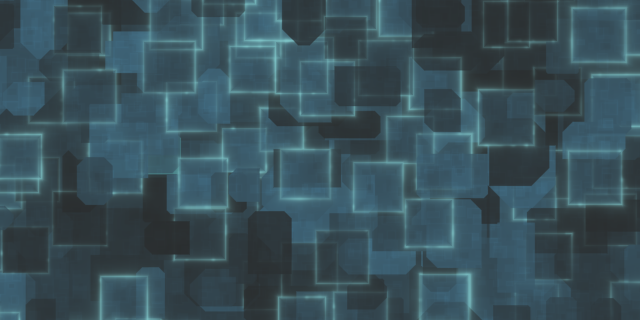
A WebGL 1 fragment shader for this background:

```glsl
precision highp float;
// Layered technological panels: dark and blue boxes with cut corners are
// painted over each other on jittered grids, some of them as glowing square
// frames. Faint small boxes add circuit-like detail inside the lit areas.

uniform vec2 u_resolution;

const vec3 DARK_COLOR = vec3(0.165, 0.180, 0.185);
const vec3 BLUE_COLOR = vec3(0.235, 0.375, 0.450);
const vec3 GLOW_COLOR = vec3(0.500, 0.780, 0.790);
const vec3 ACCENT_COLOR = vec3(0.290, 0.530, 0.520);

const int PANEL_LAYERS = 9;
const int DETAIL_LAYERS = 6;
const float PANEL_CELL_FIRST = 0.32;  // grid pitch, in canvas heights
const float PANEL_CELL_LAST = 0.23;
const float PANEL_CHANCE = 0.68;
const float FRAME_CHANCE_FIRST = 0.15;
const float FRAME_CHANCE_LAST = 0.48;
const float FRAME_HALF = 0.082;
const float ACCENT_CHANCE = 0.015;
const float LINE_WIDTH = 0.0036;
const float HALO_WIDTH = 0.017;
const float DETAIL_STRENGTH = 0.075;

vec4 hash4(vec2 p) {
  vec4 q = fract(p.xyxy * vec4(0.1031, 0.1030, 0.0973, 0.1099));
  q += dot(q, q.wzxy + 33.33);
  return fract((q.xxyz + q.yzzw) * q.zywx);
}

float valueNoise(vec2 p) {
  vec2 cell = floor(p);
  vec2 f = fract(p);
  f = f * f * (3.0 - 2.0 * f);
  float bottom = mix(hash4(cell).x, hash4(cell + vec2(1.0, 0.0)).x, f.x);
  float top = mix(hash4(cell + vec2(0.0, 1.0)).x, hash4(cell + 1.0).x, f.x);
  return mix(bottom, top, f.y);
}

// Distance to a box whose corners are cut at 45 degrees.
float cutBox(vec2 p, vec2 halfSize, float cut) {
  vec2 q = abs(p) - halfSize;
  return max(max(q.x, q.y), (q.x + q.y + cut) * 0.7071);
}

float coverage(float d) {
  float pixel = 0.8 / u_resolution.y;
  return 1.0 - smoothstep(-pixel, pixel, d);
}

// Glow of a frame line, uneven along its length with small hot spots.
float frameGlow(float d, vec2 p, float tone) {
  float run = valueNoise(p * 15.0 + 40.0);
  float spark = pow(valueNoise(p * 48.0 + 90.0), 6.0);
  float line = exp(-abs(d) / LINE_WIDTH) * (0.30 + 1.2 * run * run + 1.3 * spark);
  float halo = exp(-abs(d) / HALO_WIDTH) * (0.08 + 0.28 * run);
  return line * mix(0.28, 1.0, tone) + halo * mix(0.1, 1.0, tone);
}

// Paints one grid of panels; state holds tone, glow and accent.
void paintPanels(vec2 p, float layer, inout vec3 state) {
  float depth = layer / float(PANEL_LAYERS - 1);
  float pitch = mix(PANEL_CELL_FIRST, PANEL_CELL_LAST, depth);
  vec2 shift = hash4(vec2(layer, 7.0)).xy * pitch;
  vec2 home = floor((p + shift) / pitch);
  for (int j = -1; j <= 1; j++) {
    for (int i = -1; i <= 1; i++) {
      vec2 id = home + vec2(float(i), float(j));
      vec2 seed = id + 50.0 + layer * 37.0;
      vec4 place = hash4(seed);
      vec4 look = hash4(seed + 211.0);
      if (place.z > PANEL_CHANCE) continue;

      vec2 center = (id + 0.15 + 0.7 * place.xy) * pitch - shift;
      vec2 local = p - center;
      float frame = step(look.x, mix(FRAME_CHANCE_FIRST, FRAME_CHANCE_LAST, depth));
      vec2 panelHalf = pitch * mix(vec2(0.16), vec2(0.48), hash4(seed + 433.0).xy);
      vec2 halfSize = mix(panelHalf, vec2(FRAME_HALF * mix(0.8, 1.06, look.y)), frame);
      float corner = hash4(seed + sign(local) * 3.0 + 617.0).x;
      float cut = min(halfSize.x, halfSize.y) * 0.75 * look.y;
      cut *= step(0.3, corner) * (1.0 - frame);

      float d = cutBox(local, halfSize, cut);
      float region = valueNoise(center * 3.2 + 20.0);
      float tone = smoothstep(0.28, 0.84, mix(look.z, region, 0.45));
      float alpha = coverage(d) * mix(mix(0.6, 0.97, look.w), 0.6, frame);
      float accent = step(place.w, ACCENT_CHANCE) * (1.0 - frame);
      state = mix(state, vec3(tone, 0.0, accent), alpha);
      state.y += frame * frameGlow(d, p, tone);
    }
  }
}

// Faint overlapping boxes and hairlines, positive or negative.
float circuitDetail(vec2 p) {
  float sum = 0.0;
  for (int i = 0; i < DETAIL_LAYERS; i++) {
    float layer = float(i);
    float pitch = mix(0.13, 0.05, layer / float(DETAIL_LAYERS - 1));
    vec2 grid = p / pitch + hash4(vec2(layer, 19.0)).xy;
    vec2 seed = floor(grid) + 300.0 + layer * 41.0;
    vec4 h = hash4(seed);
    vec2 halfSize = mix(vec2(0.12), vec2(0.3), hash4(seed + 83.0).xy);
    float d = cutBox(fract(grid) - 0.5 - 0.36 * (h.xy - 0.5), halfSize, 0.0) * pitch;
    float hairline = exp(-abs(d) / 0.0022) * step(0.55, h.w);
    sum += coverage(d) * (h.z * 2.0 - 0.9) + hairline * 0.8;
  }
  return sum * DETAIL_STRENGTH;
}

void main() {
  vec2 p = gl_FragCoord.xy / u_resolution.y;

  vec3 state = vec3(0.3, 0.0, 0.0);
  for (int i = 0; i < PANEL_LAYERS; i++) paintPanels(p, float(i), state);

  // Lit areas show more of the fine detail and soft clouding.
  float cloud = (valueNoise(p * 9.0) - 0.5) * 0.16;
  float tone = state.x + (circuitDetail(p) + cloud) * (0.25 + state.x);
  vec3 color = mix(DARK_COLOR, BLUE_COLOR, clamp(tone, 0.0, 1.15));
  color = mix(color, ACCENT_COLOR * (0.85 + 0.25 * tone), state.z * 0.85);
  color = mix(color, GLOW_COLOR, 1.0 - exp(-state.y));
  gl_FragColor = vec4(color, 1.0);
}
```
